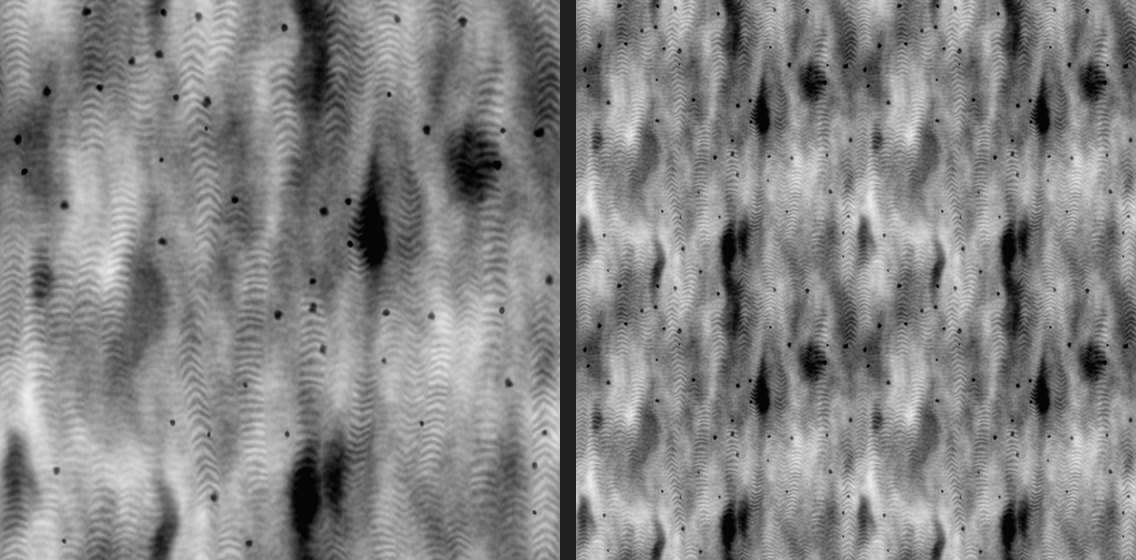
Left: one tile. Right: repeated 2 by 2.
Reproduce this texture procedurally as a Shadertoy shader.

```glsl
// Soft grey vertical streaks with faint chevron ribbing, dark smears and black specks; tiles.
#define BASE_GREY 0.548
#define CONTRAST 1.0
#define COLUMNS 21.0
#define RIBS 52.0
#define RIB_DEPTH 0.105
#define SMEARS 8
#define SMEAR_DEPTH 0.46
#define SPECK_CELLS 15.0
#define SPECK_SHARE 0.42
#define GRAIN 0.045

const float TAU = 6.2831853;

vec2 hash2(vec2 p) {
    vec3 q = fract(p.xyx * vec3(0.1031, 0.1030, 0.0973));
    q += dot(q, q.yzx + 33.33);
    return fract((q.xx + q.yz) * q.zy);
}

// Slope of one lattice corner, wrapped to the number of cells
float corner(vec2 cell, vec2 f, vec2 offset, vec2 cells, float seed) {
    vec2 id = floor(mod(cell + offset + 0.5, cells));
    float angle = TAU * hash2(id + seed).x;
    return dot(vec2(cos(angle), sin(angle)), f - offset);
}

// Tiling gradient noise, roughly -1 to 1
float noise(vec2 p, vec2 cells, float seed) {
    vec2 q = p * cells;
    vec2 i = floor(q);
    vec2 f = q - i;
    vec2 s = f * f * f * (f * (f * 6.0 - 15.0) + 10.0);
    float low = mix(corner(i, f, vec2(0, 0), cells, seed), corner(i, f, vec2(1, 0), cells, seed), s.x);
    float high = mix(corner(i, f, vec2(0, 1), cells, seed), corner(i, f, vec2(1, 1), cells, seed), s.x);
    return 1.7 * mix(low, high, s.y);
}

// Broad clouds stretched upright, with narrower streaks on top
float streaks(vec2 p) {
    return 0.20 * noise(p, vec2(4, 2), 11.0)
         + 0.19 * noise(p + 0.37, vec2(8, 3), 23.0)
         + 0.14 * noise(p + 0.13, vec2(17, 5), 37.0)
         + 0.08 * noise(p + 0.71, vec2(30, 11), 53.0)
         + 0.05 * noise(p, vec2(34, 30), 61.0);
}

// Columns of chevrons, each with its own pitch, slope and patchy strength
float chevrons(vec2 p) {
    float u = p.x * COLUMNS + 0.45 * noise(p, vec2(3, 4), 71.0);
    float column = floor(mod(floor(u) + 0.5, COLUMNS));
    float f = fract(u);
    vec2 pick = hash2(vec2(column, 83.0));
    vec2 pick2 = hash2(vec2(column, 97.0));
    float arm = sqrt((f - 0.5) * (f - 0.5) + 0.004);
    float slope = mix(0.5, 2.3, pick.x) * (pick2.x < 0.2 ? -1.0 : 1.0);
    float pitch = RIBS + floor(pick.y * 18.0);
    float phase = pitch * p.y + slope * arm + pick2.y + 0.3 * noise(p, vec2(24, 30), 101.0);
    float edge = smoothstep(0.0, 0.16, min(f, 1.0 - f));
    float patches = noise(vec2((column + 0.5) / COLUMNS, p.y), vec2(COLUMNS, 5), 113.0);
    float strength = 0.25 + 0.75 * smoothstep(-0.3, 0.6, patches + 0.5 * noise(p, vec2(5, 4), 127.0));
    float shade = 0.35 * (pick.y - 0.5);
    return edge * strength * (sin(TAU * phase) + shade);
}

// Long, ragged dark patches
float smears(vec2 p) {
    vec2 ragged = vec2(0.012 * noise(p, vec2(14, 9), 131.0) + 0.004 * noise(p, vec2(50, 40), 137.0),
                       0.03 * noise(p, vec2(22, 8), 139.0));
    float dark = 0.0;
    for (int k = 0; k < SMEARS; k++) {
        vec2 center = hash2(vec2(float(k) + 3.0, 149.0));
        vec2 pick = hash2(vec2(float(k) + 5.0, 157.0));
        vec2 size = vec2(mix(0.022, 0.052, pick.x), mix(0.06, 0.15, pick.y));
        vec2 d = fract(p + ragged - center + 0.5) - 0.5;
        float amount = mix(0.5, 1.0, hash2(pick * 91.0).x);
        dark = max(dark, amount * (1.0 - smoothstep(0.25, 1.25, length(d / size))));
    }
    return dark;
}

// Small round pits, one at most per cell, gathered in clusters
float specks(vec2 p) {
    vec2 q = p * SPECK_CELLS;
    vec2 id = floor(mod(floor(q) + 0.5, SPECK_CELLS));
    vec2 center = 0.25 + 0.5 * hash2(id + 163.0);
    vec2 pick = hash2(id + 179.0);
    float cluster = 0.5 + 0.8 * noise((id + 0.5) / SPECK_CELLS, vec2(4, 3), 181.0);
    float radius = mix(0.05, 0.12, pick.y);
    float d = length((fract(q) - center) * vec2(1.0, 0.85)) + 0.03 * noise(p, vec2(90, 90), 191.0);
    float present = step(pick.x, SPECK_SHARE * cluster);
    return present * (1.0 - smoothstep(0.3 * radius, 1.5 * radius, d));
}

void mainImage(out vec4 fragColor, in vec2 fragCoord) {
    vec2 p = fragCoord / iResolution.xy;
    vec2 bent = p + vec2(0.022 * noise(p, vec2(4, 5), 193.0), 0.04 * noise(p, vec2(6, 3), 197.0));

    // Clouds and ribs; ribs fade in the brightest areas
    float tone = CONTRAST * streaks(bent);
    float ribFade = 1.0 - 0.6 * smoothstep(0.1, 0.4, tone);
    float grey = BASE_GREY + tone + RIB_DEPTH * 0.75 * ribFade * chevrons(p);

    // Fine mottling, stronger in the shadows
    float mottle = noise(p, vec2(75, 75), 199.0) + 0.7 * noise(p, vec2(140, 130), 211.0);
    grey += GRAIN * mottle * (1.0 - 0.5 * smoothstep(-0.1, 0.3, tone));

    // Dark marks
    grey -= SMEAR_DEPTH * smears(bent);
    grey -= 0.42 * specks(p);
    fragColor = vec4(vec3(clamp(grey, 0.02, 1.0)), 1.0);
}
```
